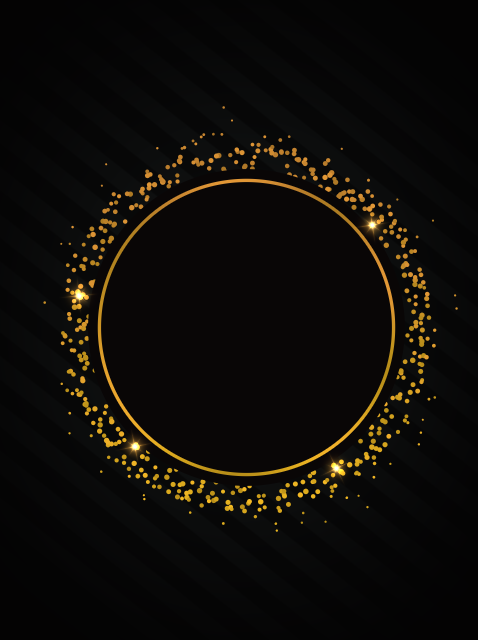
Reproduce this background procedurally as a Shadertoy shader.

```glsl
const float TAU = 6.2831853;

vec3 hash3(float n) {
    vec3 q = fract(vec3(n) * vec3(0.1031, 0.1130, 0.0973));
    q += dot(q, q.yzx + 33.33);
    return fract((q.xxy + q.yzz) * q.zyx);
}

// Antialiased coverage of a signed distance
float fill(float d) {
    return clamp(0.5 - d * iResolution.y, 0.0, 1.0);
}

vec3 stripedBackdrop(vec2 p) {
    float across = dot(p, vec2(0.62, 0.785)) / 0.058;
    float wave = abs(fract(across) - 0.5);
    float stripe = smoothstep(0.22, 0.28, wave);
    float light = 1.0 - smoothstep(0.12, 0.62, length(p * vec2(1.15, 1.0)));
    vec3 base = mix(vec3(0.014, 0.012, 0.013), vec3(0.035, 0.037, 0.037), light);
    return base + stripe * light * vec3(0.026, 0.031, 0.031);
}

vec3 goldAt(vec2 q, float shade) {
    vec3 amber = vec3(0.79, 0.53, 0.19);
    vec3 yellow = vec3(0.88, 0.68, 0.12);
    float tone = smoothstep(0.25, -0.25, q.y + 0.3 * (shade - 0.5));
    return mix(amber, yellow, tone) * (0.82 + 0.3 * shade);
}

// Confetti crowded near the disc and thinning outward
vec3 addConfetti(vec3 col, vec2 q) {
    float radius = length(q);
    if (radius < 0.235 || radius > 0.36) return col;
    const float COUNT = 480.0;
    for (float i = 0.0; i < COUNT; i++) {
        vec3 h = hash3(i + 7.0);
        vec3 k = hash3(i + 611.0);
        float angle = TAU * (i + 4.0 * h.x) / COUNT;
        float orbit = 0.246 + 0.042 * h.y + 0.062 * pow(h.z, 7.0);
        float size = mix(0.0041, 0.0019, smoothstep(0.275, 0.315, orbit));
        size *= 0.75 + 0.3 * k.x;
        vec2 spot = orbit * vec2(cos(angle), sin(angle));
        col = mix(col, goldAt(spot, k.y), fill(length(q - spot) - size));
    }
    return col;
}

// Bright core, soft halo and thin tapered rays
vec3 sparkle(vec2 q, float turn) {
    float r = length(q);
    float rays = 0.0;
    for (float i = 0.0; i < 4.0; i++) {
        float a = turn + i * TAU / 8.0;
        vec2 s = vec2(dot(q, vec2(cos(a), sin(a))), dot(q, vec2(-sin(a), cos(a))));
        float reach = mod(i, 2.0) < 0.5 ? 0.034 : 0.021;
        float taper = max(0.0, 1.0 - abs(s.x) / reach);
        rays += taper * taper * exp(-abs(s.y) / 0.0011);
    }
    float halo = exp(-r * r / 0.00016);
    float core = exp(-r * r / 0.000022);
    return vec3(0.95, 0.66, 0.22) * (0.45 * halo + 0.75 * rays)
         + vec3(1.0, 0.95, 0.75) * core;
}

void mainImage(out vec4 fragColor, in vec2 fragCoord) {
    vec2 p = (fragCoord - 0.5 * iResolution.xy) / iResolution.y;
    vec2 q = p - vec2(0.0117, -0.0117);
    float radius = length(q);

    vec3 col = addConfetti(stripedBackdrop(p), q);

    // Dark disc covering the inner confetti
    col = mix(col, vec3(0.035, 0.022, 0.025), fill(radius - 0.2475));

    // Gold ring with a shifting metallic sheen
    float angle = atan(q.y, q.x);
    float sheen = 0.5 + 0.5 * sin(angle * 4.0 + 1.2 * sin(angle));
    float ring = fill(abs(radius - 0.2298) - 0.0026);
    col = mix(col, goldAt(q, sheen), ring);

    // Four glints around the rim
    col += sparkle(p - vec2(0.2083, 0.1484), 0.15);
    col += sparkle(p - vec2(-0.2500, 0.0378), 0.10);
    col += sparkle(p - vec2(-0.1628, -0.1979), 0.20);
    col += sparkle(p - vec2(0.1523, -0.2318), 0.45);

    fragColor = vec4(min(col, 1.0), 1.0);
}
```
